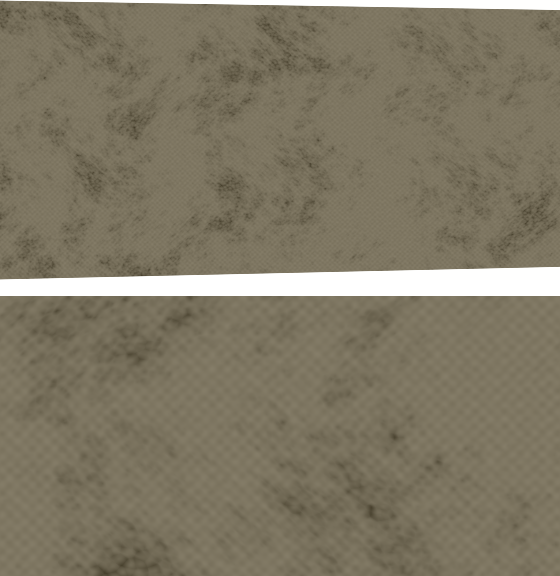
Top, the full canvas; bottom, a detail of the centre.
A WebGL 1 fragment shader for this texture:

```glsl
precision highp float;
// A worn olive-grey cloth panel, tapering to the right on a white ground.
// Layered cellular noise makes the faint speckled stains and fine grain;
// crossed diagonal cosines make the small diamond weave.
uniform vec2 u_resolution;

vec2 hash2(vec2 p) {
  vec2 q = vec2(dot(p, vec2(127.1, 311.7)), dot(p, vec2(269.5, 183.3)));
  return fract(sin(q) * 43758.55);
}

// Distance to the nearest scattered point
float cellular(vec2 p) {
  vec2 cell = floor(p);
  vec2 local = p - cell;
  float nearest = 4.0;
  for (int j = -1; j <= 1; j++) {
    for (int i = -1; i <= 1; i++) {
      vec2 offset = vec2(float(i), float(j));
      vec2 d = offset + hash2(cell + offset) - local;
      nearest = min(nearest, dot(d, d));
    }
  }
  return sqrt(nearest);
}

// Cellular octaves, each turned to hide the cell grid
float layeredCells(vec2 p) {
  float sum = 0.0;
  float total = 0.0;
  float weight = 1.0;
  for (int k = 0; k < 6; k++) {
    sum += weight * cellular(p);
    total += weight;
    weight *= 0.88;
    p = mat2(1.6, 1.2, -1.2, 1.6) * p + vec2(3.7, 8.1);
  }
  return sum / total;
}

void main() {
  vec2 uv = gl_FragCoord.xy / u_resolution;
  float aspect = u_resolution.x / u_resolution.y;
  float pixel = 1.0 / u_resolution.y;

  // Slanted panel edges and coordinates that follow them
  float top = 0.998 - 0.034 * uv.x;
  float bottom = 0.002 + 0.045 * uv.x;
  vec2 cloth = vec2(uv.x * aspect, (uv.y - bottom) / (top - bottom));

  // Stains: soft clumps, bent out of round and broken into specks
  vec2 bent = cloth + 0.04 * sin(cloth.yx * vec2(13.0, 9.0) + vec2(1.0, 4.0));
  float stain = 1.0 - smoothstep(0.2, 0.5, layeredCells(bent * 2.7 + vec2(1.3, 4.6)));
  float grain = cellular(cloth * vec2(75.0, 95.0));
  stain *= 0.55 + 0.95 * grain;
  vec3 color = vec3(0.497, 0.466, 0.385);
  color -= vec3(0.085, 0.083, 0.078) * stain;
  color -= 0.04 * stain * stain * stain;

  // Diamond weave and even grain
  float rising = cos(6.2832 * 56.0 * (cloth.x + cloth.y));
  float falling = cos(6.2832 * 56.0 * (cloth.x - cloth.y));
  color += 0.008 * (rising + falling);
  color += 0.022 * (grain - 0.47);

  float inside = smoothstep(-0.5, 0.5, (top - uv.y) / pixel)
               * smoothstep(-0.5, 0.5, (uv.y - bottom) / pixel);
  gl_FragColor = vec4(mix(vec3(1.0, 1.0, 0.995), color, inside), 1.0);
}
```
